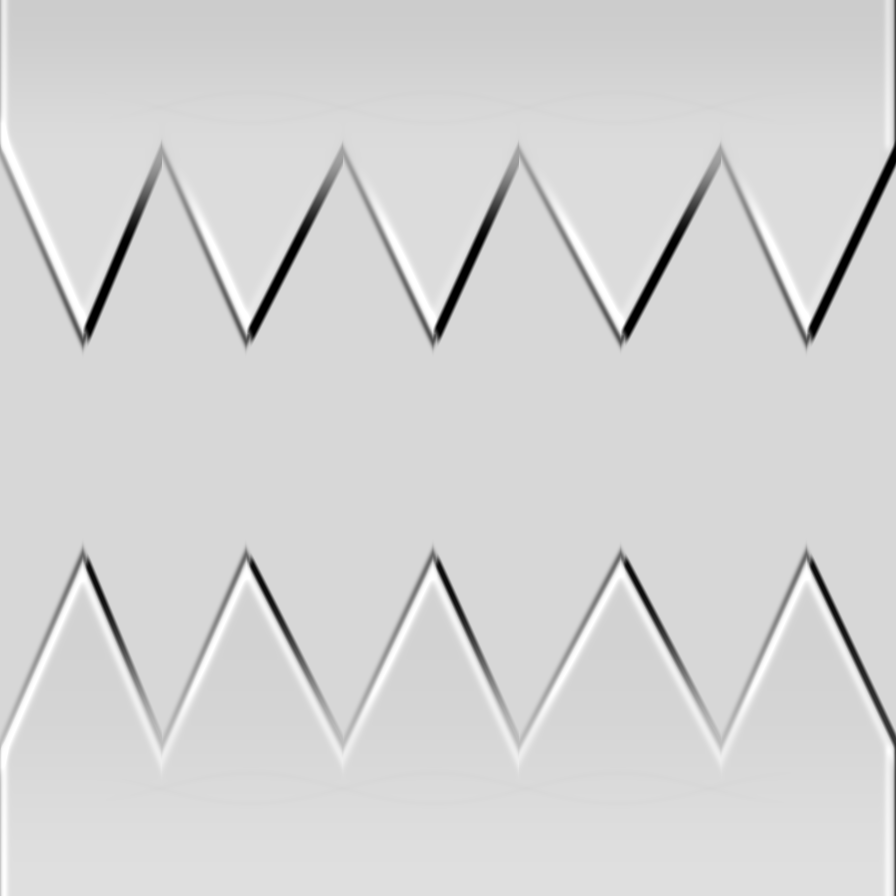
This texture map is drawn by a three.js fragment shader. Its source:

```glsl
// Two facing rows of five embossed grey zigzag teeth on a pale panel.
varying vec2 vUv;

const float TIP = 0.119;   // tooth tip, measured from the middle line
const float BASE = 0.331;  // notch between teeth, measured likewise
const float TEETH = 5.0;
const vec4 NOTCH_NUDGE = vec4(-0.019, -0.0172, -0.0206, 0.0047);
const vec4 TIP_NUDGE = vec4(-0.0076, -0.0253, -0.0169, -0.0073);

float bell(float x, float width) {
  return exp(-x * x / (width * width));
}

float softBand(float x, float halfWidth, float blur) {
  return 1.0 - smoothstep(halfWidth - blur, halfWidth + blur, abs(x));
}

// Component i of v, or zero when i is out of range
float pick(vec4 v, float i) {
  return dot(v, vec4(equal(vec4(0.0, 1.0, 2.0, 3.0), vec4(i))));
}

float notchX(float i) {
  return i / TEETH + pick(NOTCH_NUDGE, i - 1.0);
}

float tipX(float i) {
  return (i + 0.5) / TEETH + pick(TIP_NUDGE, i);
}

// Distances inward from the left and right flanks of a tooth
vec2 flankDistances(vec2 p, float left, float tip, float right) {
  float rise = BASE - TIP;
  vec2 q = p - vec2(tip, TIP);
  return vec2(dot(q, normalize(vec2(rise, tip - left))),
              dot(q, normalize(vec2(-rise, right - tip))));
}

// Plain panel tone, shaded towards the upper and lower rims
float panelTone(float v, float inside, float upper) {
  float top = mix(0.862, 0.80, smoothstep(0.82, 1.0, v));
  float bottom = mix(0.875, 0.825, smoothstep(0.0, 0.28, v));
  return mix(0.845, mix(bottom, top, upper), inside);
}

// Faint crossing waves behind the teeth
float ripples(vec2 p) {
  float wave = 0.017 * cos(3.14159 * (p.x - 0.28) / 0.205);
  float lines = bell(p.y - 0.38 - wave, 0.003) + bell(p.y - 0.38 + wave, 0.003);
  return lines * smoothstep(0.08, 0.2, p.x) * smoothstep(0.92, 0.8, p.x);
}

// Highlight inside the flanks
float flankLight(vec2 d, float along, float upper, float first) {
  float leftFade = mix(1.0, first, smoothstep(0.35, 1.0, along));
  float topLight = bell(d.x - 0.008, 0.0062) * leftFade
                 + 0.3 * bell(d.y - 0.010, 0.006) * (1.0 - along);
  float bottomFade = 1.0 - 0.6 * smoothstep(0.5, 1.0, along);
  float bottomLight = bell(d.x - 0.006, 0.006) * max(bottomFade, first)
                    + bell(d.y - 0.008, 0.005) * mix(0.65, 0.4, along);
  float tipGate = smoothstep(-0.001, 0.006, min(d.x, d.y));
  return mix(bottomLight, topLight, upper) * tipGate;
}

// Thin outline on both flanks and a heavy shadow on the right one
float flankShadow(vec2 d, float along, float upper, float last) {
  float outline = bell(min(d.x, d.y), 0.0036)
                * mix(mix(0.52, 0.12, along), mix(0.62, 0.25, along), upper);
  float topHeavy = mix(1.0, max(0.25, last), smoothstep(0.5, 1.0, along));
  float bottomHeavy = mix(0.95, max(0.12, 0.75 * last), smoothstep(0.15, 1.0, along));
  float band = softBand(d.y + 0.001, mix(0.0036, 0.0054, upper), 0.0026);
  float heavy = band * mix(bottomHeavy, topHeavy, upper) * smoothstep(0.0, 0.012, d.x);
  return max(outline, heavy);
}

void main() {
  float upper = step(0.5, vUv.y);
  vec2 p = vec2(vUv.x, abs(vUv.y - 0.5));

  // Find the tooth of this column
  vec2 d = vec2(-1.0);
  float index = 0.0;
  for (int i = 0; i < 5; i++) {
    float k = float(i);
    float left = notchX(k);
    float right = notchX(k + 1.0);
    if (p.x >= left && p.x <= right) {
      d = flankDistances(p, left, tipX(k), right);
      index = k;
    }
  }
  float first = 1.0 - step(0.5, index);
  float last = step(TEETH - 1.5, index);
  float along = clamp((p.y - TIP) / (BASE - TIP), 0.0, 1.0);
  float inside = smoothstep(-0.003, 0.02, min(d.x, d.y));

  float tone = panelTone(vUv.y, inside, upper);
  tone -= 0.008 * ripples(p);
  tone += 0.22 * flankLight(d, along, upper, first);

  // Bevelled side rims beyond the notches
  float rim = smoothstep(BASE - 0.005, BASE + 0.01, p.y);
  tone += rim * (0.12 * bell(p.x - 0.005, 0.004) + 0.09 * bell(p.x - 0.991, 0.004));
  tone = min(tone, 1.0) * (1.0 - flankShadow(d, along, upper, last));
  tone *= 1.0 - rim * (0.7 * bell(p.x - 1.0, 0.0022) + 0.15 * bell(p.x, 0.0015));

  gl_FragColor = vec4(vec3(clamp(tone, 0.0, 1.0)), 1.0);
}
```
